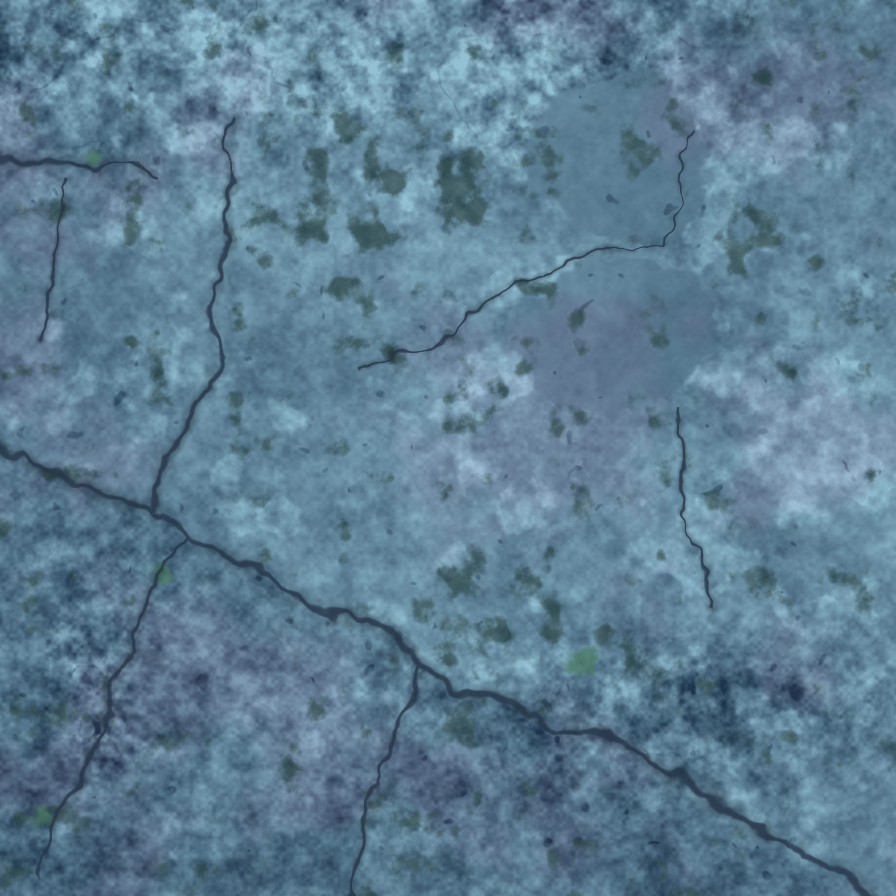
Write a three.js fragment shader that draws this texture.

```glsl
// Weathered blue-grey concrete: layered value noise makes the grainy slab,
// warped line segments cut the cracks, and noise thresholded inside soft
// regions grows pale lichen, crumbled areas, smooth repairs and moss.
varying vec2 vUv;

float hash(vec2 p) {
  return fract(sin(dot(p, vec2(127.1, 311.7))) * 43758.5453);
}

float noise(vec2 p) {
  vec2 i = floor(p), f = fract(p);
  f = f * f * (3.0 - 2.0 * f);
  return mix(mix(hash(i), hash(i + vec2(1.0, 0.0)), f.x),
             mix(hash(i + vec2(0.0, 1.0)), hash(i + 1.0), f.x), f.y);
}

float fbm(vec2 p) {
  float sum = 0.0, amp = 0.5;
  for (int i = 0; i < 5; i++) {
    sum += amp * noise(p);
    p = mat2(1.6, 1.2, -1.2, 1.6) * p + 7.3;
    amp *= 0.5;
  }
  return sum / 0.97;
}

float segment(vec2 p, vec2 a, vec2 b) {
  vec2 ab = b - a;
  return length(p - a - ab * clamp(dot(p - a, ab) / dot(ab, ab), 0.0, 1.0));
}

// Soft round region of influence
float blob(vec2 p, vec2 centre, vec2 radius) {
  vec2 q = (p - centre) / radius;
  return exp(-dot(q, q));
}

// Distance to the cracks, with thin ones pushed further away
float crackDistance(vec2 p) {
  float joint = segment(p, vec2(-0.02, 0.52), vec2(0.2, 0.41));
  joint = min(joint, segment(p, vec2(0.2, 0.41), vec2(0.47, 0.258)));
  joint = min(joint, segment(p, vec2(0.47, 0.258), vec2(0.83, 0.095)));
  joint = min(joint, segment(p, vec2(0.83, 0.095), vec2(1.0, -0.01)));
  float branch = segment(p, vec2(0.26, 0.85), vec2(0.242, 0.6));
  branch = min(branch, segment(p, vec2(0.242, 0.6), vec2(0.163, 0.43)));
  branch = min(branch, segment(p, vec2(0.2, 0.41), vec2(0.156, 0.27)));
  branch = min(branch, segment(p, vec2(0.156, 0.27), vec2(0.03, 0.02)));
  branch = min(branch, segment(p, vec2(0.47, 0.258), vec2(0.38, 0.0)));
  branch = min(branch, segment(p, vec2(0.0, 0.82), vec2(0.17, 0.805)));
  float hair = segment(p, vec2(0.4, 0.583), vec2(0.49, 0.62));
  hair = min(hair, segment(p, vec2(0.49, 0.62), vec2(0.57, 0.69)));
  hair = min(hair, segment(p, vec2(0.57, 0.69), vec2(0.73, 0.735)));
  hair = min(hair, segment(p, vec2(0.73, 0.735), vec2(0.78, 0.85)));
  hair = min(hair, segment(p, vec2(0.768, 0.545), vec2(0.788, 0.32)));
  hair = min(hair, segment(p, vec2(0.08, 0.79), vec2(0.04, 0.62)));
  return min(joint, min(branch * 1.35, hair * 2.2));
}

void main() {
  vec2 p = vUv;
  vec2 wobble = vec2(fbm(p * 12.0), fbm(p * 12.0 + 40.0)) - 0.5;
  vec2 jitter = vec2(noise(p * 75.0), noise(p * 75.0 + 20.0)) - 0.5;
  vec2 q = p + wobble * 0.07 + jitter * 0.007;
  float mottle = fbm(p * 26.0 + 3.0);
  float fine = fbm(p * 62.0 + 11.0);
  float grain = noise(p * 230.0) + noise(p * 130.0 + 9.0) - 1.0;
  float lower = smoothstep(0.015, -0.015, q.y - 0.515 + 0.53 * q.x);

  // Regions: smooth repairs, crumbled ground, lichen
  float repair = max(blob(q, vec2(0.69, 0.83), vec2(0.11, 0.1)),
                     blob(q, vec2(0.69, 0.63), vec2(0.12, 0.09)));
  float smoothed = smoothstep(0.4, 0.46, repair);
  float rim = smoothstep(0.2, 0.38, repair) * (1.0 - smoothed);
  float crumble = smoothstep(0.7, 0.95, q.y) * smoothstep(0.95, 0.6, q.x);
  crumble = max(crumble, blob(q, vec2(0.8, 0.21), vec2(0.28, 0.09)));
  crumble = max(crumble, blob(q, vec2(0.11, 0.24), vec2(0.07, 0.12)));
  crumble *= 1.0 - smoothed;
  float growth = blob(p, vec2(0.9, 0.66), vec2(0.13, 0.16))
               + blob(p, vec2(0.88, 0.45), vec2(0.2, 0.09))
               + blob(p, vec2(0.8, 0.94), vec2(0.17, 0.08))
               + 0.7 * blob(p, vec2(0.58, 0.75), vec2(0.05, 0.1))
               + 0.6 * crumble + 0.4 * rim;
  float lichen = smoothstep(0.6, 0.7, fbm(p * 19.0 + 5.0) + 0.13 * growth);
  lichen *= (1.0 - 0.9 * smoothed) * (1.0 - 0.8 * lower);

  // Stone tone, 0 dark to 1 pale
  float tone = 0.61 + 0.7 * (fbm(p * 4.0) - 0.5) - 0.14 * lower;
  float rough = (1.0 + 0.5 * lower + 1.1 * crumble) * (1.0 - 0.6 * smoothed);
  tone += rough * (0.45 * (mottle - 0.5) + 0.55 * (fine - 0.5) + 0.17 * grain);
  tone += lichen * (0.16 + 0.5 * (fine - 0.35)) - 0.08 * smoothed;
  tone -= 0.4 * crumble * smoothstep(0.53, 0.68, fbm(p * 23.0 + 60.0));

  // Hairline veins in the crumbled parts
  float vein = smoothstep(0.022, 0.0, abs(fbm(p * 9.0 + 30.0) - 0.5));
  tone -= 0.3 * vein * crumble * smoothstep(0.4, 0.6, mottle);

  // Scattered pits
  vec2 cell = floor(q * 24.0);
  vec2 pitAt = 0.3 + 0.4 * vec2(hash(cell + 1.7), hash(cell + 5.1));
  float pitSize = 0.06 + 0.13 * hash(cell + 8.3);
  float pit = smoothstep(pitSize, pitSize * 0.4, length(fract(q * 24.0) - pitAt));
  tone -= 0.35 * pit * step(0.8, hash(cell));

  vec3 color = mix(vec3(0.2, 0.31, 0.4), vec3(0.49, 0.65, 0.73), clamp(tone, -0.3, 1.3));
  color = mix(color, color + vec3(0.03, -0.015, 0.0), smoothstep(0.5, 0.7, fbm(p * 8.0 + 80.0)));

  // Moss and small green tufts
  float damp = blob(p, vec2(0.54, 0.31), vec2(0.09, 0.055))
             + blob(p, vec2(0.54, 0.79), vec2(0.06, 0.035))
             + 0.7 * blob(p, vec2(0.4, 0.77), vec2(0.07, 0.1));
  float moss = smoothstep(0.62, 0.82, fbm(p * 34.0 + 15.0) + 0.3 * damp);
  color = mix(color, vec3(0.2, 0.3, 0.31) + 0.2 * (fine - 0.5), 0.75 * moss);
  float tuft = blob(p, vec2(0.65, 0.26), vec2(0.02)) + blob(p, vec2(0.105, 0.825), vec2(0.016))
             + blob(p, vec2(0.183, 0.36), vec2(0.016)) + blob(p, vec2(0.045, 0.09), vec2(0.018));
  color = mix(color, vec3(0.27, 0.46, 0.36), 0.7 * smoothstep(0.6, 0.9, tuft * 0.6 + fine * 0.7));

  // Cracks: a dark core in a worn, stained edge
  float crack = crackDistance(p + wobble * 0.05 + jitter * 0.008);
  float width = 0.0025 + 0.005 * noise(p * 22.0 + 50.0);
  color *= 1.0 - 0.25 * smoothstep(0.016, 0.0, crack) * smoothstep(0.3, 0.6, mottle);
  color = mix(color, vec3(0.15, 0.21, 0.29), 0.8 * smoothstep(width, width * 0.25, crack));
  gl_FragColor = vec4(color, 1.0);
}
```
